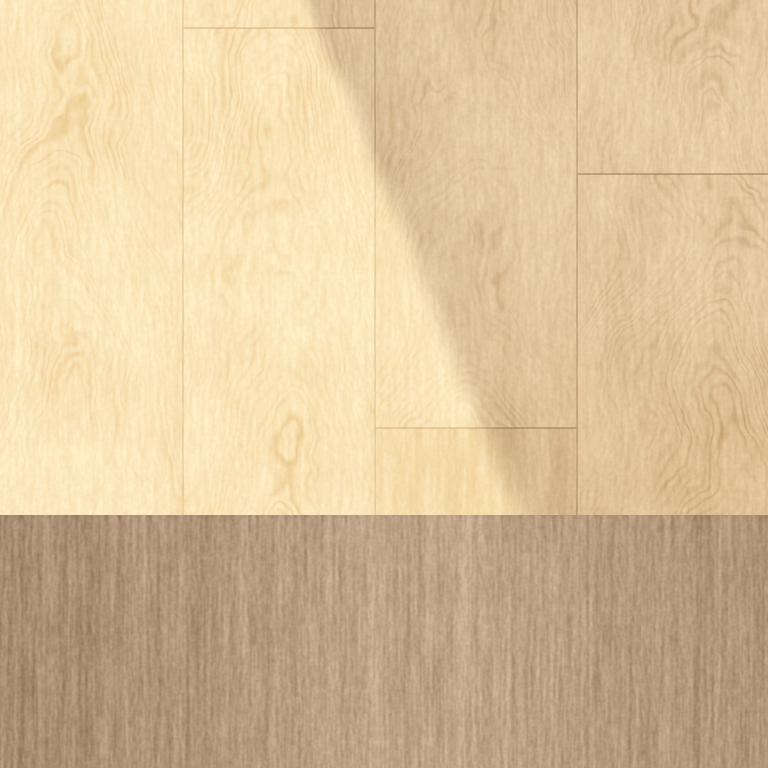
Give the GLSL for this texture, as a WebGL 2 fragment shader.

```glsl
#version 300 es
precision highp float;
// Sunlit pale oak planks above a band of darker, finely streaked wood.

uniform vec2 u_resolution;
out vec4 fragColor;

// Layout, in canvas units
const float BAND_TOP = 0.3294;
const vec3 SEAM_X = vec3(0.2383, 0.4883, 0.7513);       // long plank joints
const vec4 BUTT_Y = vec4(2.0, 0.9635, 0.4427, 0.7734);  // end joint of each column
const vec4 HEART_X = vec4(0.085, 0.352, 0.605, 0.935);  // centre of the arched grain
const float SEAM_HALF = 0.0004;
const vec2 SUN_EDGE = vec2(0.402, 0.681);               // sun edge x at top and at band

// Grain
const float RING_FREQ = 27.0;
const float ARCH_SLOPE = 4.0;
const float ARCH_ROUND = 0.035;
const float RING_DEPTH = 0.62;
const float FIBRE_DEPTH = 0.30;

// Colours
const vec3 SUN_OAK = vec3(0.995, 0.925, 0.765);
const vec3 SUN_GRAIN = vec3(0.925, 0.790, 0.560);
const vec3 SHADE_OAK = vec3(0.920, 0.822, 0.670);
const vec3 SHADE_GRAIN = vec3(0.780, 0.645, 0.465);
const vec3 SUN_SEAM = vec3(0.800, 0.660, 0.440);
const vec3 SHADE_SEAM = vec3(0.560, 0.420, 0.270);
const vec3 BAND_DARK = vec3(0.560, 0.450, 0.335);
const vec3 BAND_LIGHT = vec3(0.815, 0.712, 0.602);

vec2 hashGradient(vec2 cell) {
    vec3 p = fract(vec3(cell.xyx) * vec3(0.1031, 0.1030, 0.0973));
    p += dot(p, p.yzx + 33.33);
    float angle = 6.28318 * fract((p.x + p.y) * p.z);
    return vec2(cos(angle), sin(angle));
}

// Gradient noise, about -0.7 to 0.7
float noise(vec2 p) {
    vec2 i = floor(p), f = p - i;
    vec2 w = f * f * f * (f * (f * 6.0 - 15.0) + 10.0);
    vec2 e = vec2(1.0, 0.0);
    float low = mix(dot(hashGradient(i), f), dot(hashGradient(i + e), f - e), w.x);
    float high = mix(dot(hashGradient(i + e.yx), f - e.yx),
                     dot(hashGradient(i + 1.0), f - 1.0), w.x);
    return mix(low, high, w.y);
}

float fbm(vec2 p) {
    float sum = 0.0, gain = 1.0;
    for (int k = 0; k < 4; k++) {
        sum += gain * noise(p);
        p = p * 2.03 + 17.3;
        gain *= 0.5;
    }
    return sum;
}

// Coverage of a thin joint at signed distance d
float seam(float d, float pixel) {
    return 1.0 - smoothstep(SEAM_HALF - 0.4 * pixel, SEAM_HALF + 0.8 * pixel, abs(d));
}

// Darkness of the arched growth rings and fibres within one plank
float plankGrain(vec2 p, float heart, float straight, float seed) {
    vec2 q = p + seed * vec2(3.7, 5.3);
    float dx = p.x - heart + 0.07 * noise(q * vec2(2.0, 5.0));
    float arch = p.y + ARCH_SLOPE * sqrt(dx * dx + ARCH_ROUND * ARCH_ROUND);
    arch += 0.24 * noise(q * vec2(7.0, 5.0)) + 0.065 * noise(q * vec2(22.0, 15.0))
          + 0.018 * noise(q * vec2(60.0, 50.0));
    float phase = RING_FREQ * arch + 0.8 * noise(vec2(arch * 19.0, seed));
    float ring = pow(0.5 + 0.5 * sin(6.28318 * phase), 2.0);
    ring *= 0.75 + 0.9 * noise(vec2(arch * 11.0, seed + 7.5)) + 0.7 * noise(q * vec2(32.0, 24.0));
    float streak = 0.5 + 0.7 * fbm(q * vec2(45.0, 2.0));
    float patches = smoothstep(-0.55, 0.65, fbm(q * vec2(9.0, 4.5) + 9.0));
    float nearHeart = exp(-dx * dx / 0.007);
    float strength = RING_DEPTH * (0.25 + 0.75 * patches) * (0.45 + 0.55 * nearHeart);
    float fibre = noise(q * vec2(150.0, 22.0)) + 0.8 * noise(q * vec2(240.0, 85.0))
                + 0.6 * noise(q * 215.0);
    return mix(ring * strength, streak * 0.45, straight)
         + 0.24 * patches + 0.16 * streak + FIBRE_DEPTH * fibre;
}

vec3 planks(vec2 p, float pixel) {
    vec3 passed = step(SEAM_X, vec3(p.x));
    int column = int(passed.x + passed.y + passed.z);
    float butt = BUTT_Y[column];
    float above = step(butt, p.y);
    float straight = column == 2 ? 1.0 - above : 0.0;
    float grain = plankGrain(p, HEART_X[column], straight, float(column) + 4.0 * above + 1.0);

    // Sun edge widens and softens toward the band
    float fall = (1.0 - p.y) / (1.0 - BAND_TOP);
    float edgeX = mix(SUN_EDGE.x, SUN_EDGE.y, fall) + 0.008 * noise(p * 9.0);
    float blur = mix(0.014, 0.030, fall);
    float sun = 1.0 - smoothstep(-blur, blur, p.x - edgeX);

    vec3 sunny = mix(SUN_OAK, SUN_GRAIN, grain * 0.85);
    vec3 shaded = mix(SHADE_OAK, SHADE_GRAIN, grain * 0.85);
    shaded *= 1.0 - 0.05 * exp(-max(p.x - edgeX, 0.0) / 0.09);
    shaded *= mix(vec3(1.0), vec3(0.985, 0.965, 0.930), smoothstep(0.7, 0.35, p.y));
    vec3 colour = mix(shaded, sunny, sun);

    vec3 gaps = abs(p.x - SEAM_X);
    float upright = seam(min(gaps.x, min(gaps.y, gaps.z)), pixel);
    upright *= 0.6 + 0.35 * noise(vec2(p.x * 8.0, p.y * 40.0));
    float joint = max(upright, seam(p.y - butt, pixel) * 0.85);
    return mix(colour, mix(SHADE_SEAM, SUN_SEAM, sun), joint);
}

vec3 streakedBand(vec2 p) {
    float tone = 0.42 + 0.26 * exp(-pow((p.x - 0.54) / 0.25, 2.0)) + 0.10 * p.x;
    tone -= 0.13 * smoothstep(0.10, 0.0, p.x);
    tone += 0.10 * noise(p * vec2(14.0, 0.8)) + 0.15 * noise(p * vec2(48.0, 1.5));
    tone += 0.24 * noise(p * vec2(125.0, 3.0)) + 0.30 * noise(p * vec2(215.0, 14.0));
    tone += 0.25 * noise(p * vec2(245.0, 75.0)) + 0.16 * noise(p * 225.0);
    tone -= 0.08 * smoothstep(0.008, 0.0, BAND_TOP - p.y);
    return mix(BAND_DARK, BAND_LIGHT, clamp(tone, 0.0, 1.0));
}

void main() {
    vec2 p = gl_FragCoord.xy / u_resolution;
    float pixel = 1.0 / min(u_resolution.x, u_resolution.y);
    float upper = smoothstep(-0.5 * pixel, 0.5 * pixel, p.y - BAND_TOP);
    fragColor = vec4(mix(streakedBand(p), planks(p, pixel), upper), 1.0);
}
```
